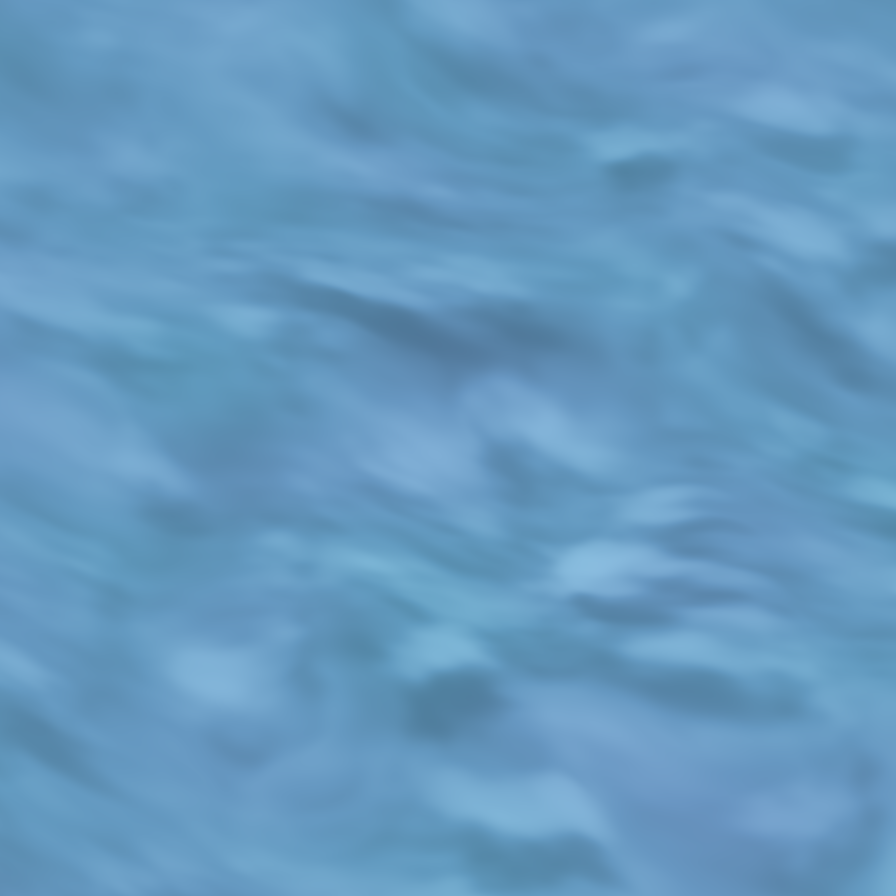
Reproduce this texture procedurally as a Shadertoy shader.

```glsl
// Soft, blurred blue water surface with wide ripples, bright crests and dark troughs.

const vec3 TROUGH_BLUE = vec3(0.315, 0.495, 0.620);
const vec3 WATER_BLUE  = vec3(0.393, 0.600, 0.755);
const vec3 CREST_BLUE  = vec3(0.515, 0.718, 0.855);
const vec3 VIOLET_TINT = vec3(0.014, -0.010, 0.004);

// Random vector with components in -1..1
vec2 hashVector(vec2 cell) {
    vec2 seed = vec2(dot(cell, vec2(127.1, 311.7)), dot(cell, vec2(269.5, 183.3)));
    return 2.0 * fract(sin(seed) * 43758.5453) - 1.0;
}

float cornerSlope(vec2 cell, vec2 local, vec2 corner) {
    return dot(hashVector(cell + corner), local - corner);
}

// Gradient noise with quintic blending
float gradientNoise(vec2 p) {
    vec2 cell = floor(p);
    vec2 f = fract(p);
    vec2 blend = f * f * f * (f * (f * 6.0 - 15.0) + 10.0);
    float low = mix(cornerSlope(cell, f, vec2(0, 0)), cornerSlope(cell, f, vec2(1, 0)), blend.x);
    float high = mix(cornerSlope(cell, f, vec2(0, 1)), cornerSlope(cell, f, vec2(1, 1)), blend.x);
    return mix(low, high, blend.y);
}

// Sum of octaves, each finer and weaker than the last
float layeredNoise(vec2 p, float falloff) {
    float sum = 0.0;
    float weight = 1.0;
    for (int octave = 0; octave < 3; octave++) {
        sum += weight * gradientNoise(p);
        p = p * 2.03 + vec2(17.3, 9.1);
        weight *= falloff;
    }
    return sum;
}

// Bend the canvas so that streaks mostly sink to the right
vec2 bendWater(vec2 uv) {
    float sway = gradientNoise(uv * vec2(2.6, 3.2) + 4.7);
    float drift = gradientNoise(uv * vec2(5.0, 6.0) + 31.2);
    return uv + vec2(0.05 * drift, 0.17 * uv.x + 0.13 * sway);
}

// Isolated rounded swells on a flat surface
float swell(vec2 p) {
    return smoothstep(0.0, 0.55, layeredNoise(p * vec2(5.5, 11.0) + 52.6, 0.4));
}

// Swells lit from the upper left, shaded at the lower right
float swellLight(vec2 p, vec2 towardLight) {
    return swell(p - towardLight) - swell(p + towardLight);
}

vec3 waterColour(float tone) {
    float level = tone / sqrt(1.0 + 0.09 * tone * tone) / 2.2;
    vec3 shaded = mix(WATER_BLUE, TROUGH_BLUE, max(-level, 0.0));
    return mix(shaded, CREST_BLUE, max(level, 0.0));
}

void mainImage(out vec4 fragColor, in vec2 fragCoord) {
    vec2 uv = fragCoord / iResolution.xy;
    vec2 water = bendWater(uv);

    // Choppier around the middle, calmer toward the rim
    float chop = mix(0.7, 1.3, smoothstep(0.6, 0.1, distance(uv, vec2(0.6, 0.45))));

    float ripples = layeredNoise(water * vec2(4.5, 10.0) + 8.4, 0.48);
    float relief = swellLight(water, vec2(-0.012, 0.022));
    float broad = gradientNoise(uv * vec2(2.0, 3.0) + 71.5);
    float tone = chop * (2.7 * ripples + 1.9 * relief) + 1.0 * broad;

    // Slow shift of hue between cyan and violet
    float hue = gradientNoise(water * vec2(3.5, 7.0) + 23.8);
    fragColor = vec4(waterColour(tone) + 2.5 * hue * VIOLET_TINT, 1.0);
}
```
